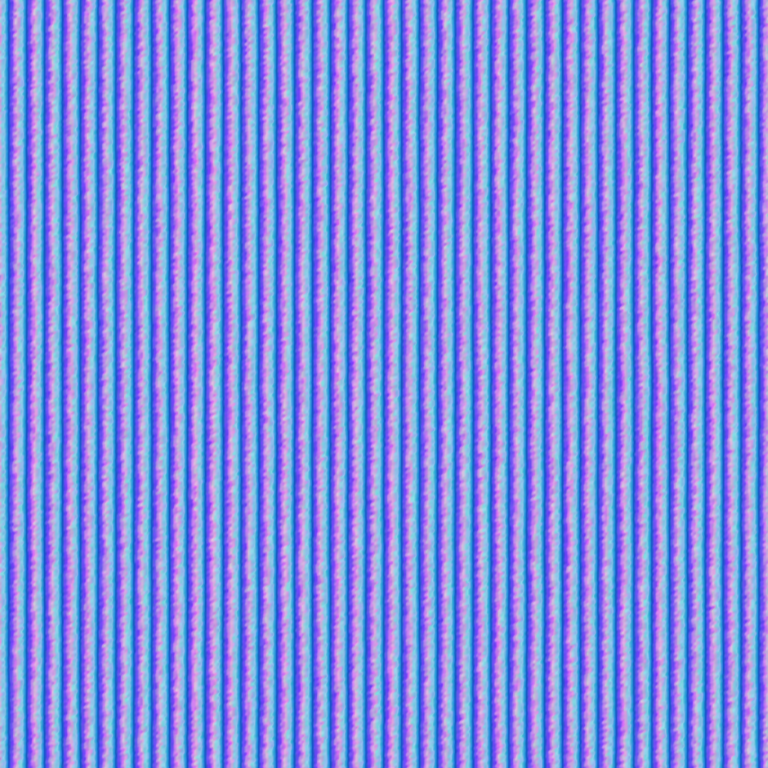
Write a WebGL 1 fragment shader that draws this texture map.

```glsl
precision highp float;
// Seamless normal map of fine corduroy: 43 upright ribs with slanted, fuzzy pile.

uniform vec2 u_resolution;

float hash(vec2 p) {
  vec3 q = fract(vec3(p.xyx) * vec3(0.1031, 0.1030, 0.0973));
  q += dot(q, q.yzx + 33.33);
  return fract((q.x + q.y) * q.z);
}

// Lattice value that wraps after cells.x columns and cells.y rows;
// each turn around x also moves the rows by slant.
float lattice(vec2 cell, vec2 cells, float slant, float seed) {
  float turns = floor(cell.x / cells.x);
  cell.y += turns * slant;
  return hash(mod(cell, cells) + seed);
}

// Tiling value noise in -1..1, with streaks that rise by slant rows per tile.
float noise(vec2 uv, vec2 cells, float slant, float seed) {
  vec2 p = uv * cells - vec2(0.0, uv.x * slant);
  vec2 i = floor(p);
  vec2 f = fract(p);
  f = f * f * (3.0 - 2.0 * f);
  float low = mix(lattice(i, cells, slant, seed),
                  lattice(i + vec2(1.0, 0.0), cells, slant, seed), f.x);
  float high = mix(lattice(i + vec2(0.0, 1.0), cells, slant, seed),
                   lattice(i + vec2(1.0, 1.0), cells, slant, seed), f.x);
  return mix(low, high, f.y) * 2.0 - 1.0;
}

// Slope colours across one rib, from groove (0) to the next groove (1).
vec3 ribColor(float t) {
  vec3 groove = vec3(0.09, 0.35, 0.78);
  vec3 c = mix(groove, vec3(0.42, 0.31, 0.95), smoothstep(-0.02, 0.15, t));
  c = mix(c, vec3(0.77, 0.50, 0.93), smoothstep(0.15, 0.35, t));
  c = mix(c, vec3(0.80, 0.68, 0.86), smoothstep(0.32, 0.49, t));
  c = mix(c, vec3(0.54, 0.77, 0.91), smoothstep(0.48, 0.69, t));
  c = mix(c, vec3(0.16, 0.58, 0.85), smoothstep(0.74, 0.92, t));
  return mix(c, groove, smoothstep(0.89, 1.0, t));
}

void main() {
  vec2 uv = gl_FragCoord.xy / u_resolution;

  // Pile fibres, finer fuzz and slow changes along the ribs
  float pile = noise(uv, vec2(110.0, 190.0), 60.0, 3.0);
  float fuzz = noise(uv, vec2(200.0, 250.0), 80.0, 17.0);
  float grain = noise(uv, vec2(250.0, 250.0), 70.0, 41.0);
  float drift = noise(uv, vec2(43.0, 14.0), 0.0, 71.0);

  // Ribs with nearly straight edges
  float x = uv.x * 43.0 + 0.5 + 0.015 * drift + 0.01 * pile + 0.01 * fuzz;
  float t = fract(x);
  float rib = mod(floor(x), 43.0);

  // Fibres bend the slopes most on the crown of the rib
  float crown = sin(3.14159265 * t);
  t += crown * (0.035 * pile + 0.05 * fuzz + 0.012 * drift);
  vec3 color = ribColor(clamp(t, 0.0, 1.0));

  // Tilt of single fibres, and a slight lean that differs from rib to rib
  float lean = (hash(vec2(rib, 5.0)) - 0.5) * 0.05 + 0.012 * drift;
  color.r += crown * (0.08 * grain + lean);
  color.g += (0.35 + 0.65 * crown) * (0.07 * fuzz + 0.05 * pile - 0.4 * lean);
  color.b += 0.03 * grain - 0.015 * pile;

  gl_FragColor = vec4(clamp(color, 0.0, 1.0), 1.0);
}
```
